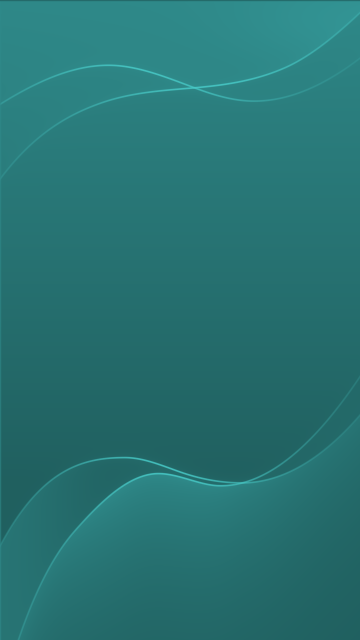
This background is drawn by a WebGL 1 fragment shader. Its source:

```glsl
precision highp float;
// Teal gradient background with crossing luminous waves at the top and bottom.
uniform vec2 u_resolution;

const vec3 DEEP = vec3(0.120, 0.360, 0.358);
const vec3 LIGHT = vec3(0.183, 0.540, 0.540);
const vec3 LINE = vec3(0.28, 0.79, 0.78);
const float LINE_WIDTH = 0.0009;
const float GLOW_WIDTH = 0.007;
const float GLOW_STRENGTH = 0.07;
const float SHEET_FALLOFF = 5.5;
const float BORDER = 0.0016;

// Cubic through two knots, each holding x, y and slope.
float hermite(float x, vec3 a, vec3 b) {
  float h = b.x - a.x;
  float t = (x - a.x) / h;
  float s = t * t * (3.0 - 2.0 * t);
  float u = 1.0 - t;
  return mix(a.y, b.y, s) + h * t * u * (u * a.z - t * b.z);
}

float spline(float x, vec3 a, vec3 b, vec3 c, vec3 d, vec3 e) {
  if (x < b.x) return hermite(x, a, b);
  if (x < c.x) return hermite(x, b, c);
  if (x < d.x) return hermite(x, c, d);
  return hermite(x, d, e);
}

// Heights of the waves: x, y = upper pair, z, w = lower pair.
vec4 waves(float x) {
  float crest = spline(x, vec3(0.0, 0.837, 0.35), vec3(0.301, 0.898, 0.0),
    vec3(0.544, 0.862, -0.21), vec3(0.706, 0.842, 0.0), vec3(1.0, 0.909, 0.43));
  float sweep = spline(x, vec3(0.0, 0.720, 0.75), vec3(0.278, 0.8385, 0.20),
    vec3(0.544, 0.863, 0.05), vec3(0.787, 0.893, 0.24), vec3(1.0, 0.980, 0.53));
  float hill = spline(x, vec3(0.0, 0.147, 1.05), vec3(0.347, 0.285, 0.0),
    vec3(0.498, 0.263, -0.20), vec3(0.671, 0.2455, 0.0), vec3(1.0, 0.3515, 0.65));
  float rise = spline(x, vec3(0.051, 0.0, 1.65), vec3(0.208, 0.1706, 0.64),
    vec3(0.440, 0.260, 0.0), vec3(0.613, 0.241, 0.0), vec3(1.0, 0.4115, 0.84));
  return vec4(crest, sweep, hill, rise);
}

// Line strength along x, brightest at its peak.
vec4 lineFade(float x) {
  vec4 offset = (x - vec4(0.40, 0.58, 0.46, 0.48)) / vec4(0.34, 0.38, 0.32, 0.33);
  return 0.12 + 0.75 * exp(-offset * offset);
}

void main() {
  vec2 uv = gl_FragCoord.xy / u_resolution;
  float pixel = 1.0 / u_resolution.y;
  float aspect = u_resolution.x / u_resolution.y;

  // Signed distances to the waves, in canvas heights.
  float stepX = 0.002;
  vec4 height = waves(uv.x);
  vec4 slope = (waves(uv.x + stepX) - waves(uv.x - stepX)) / (2.0 * stepX * aspect);
  vec4 dist = (uv.y - height) / sqrt(1.0 + slope * slope);
  vec4 above = smoothstep(-pixel, pixel, dist);

  // Vertical base gradient.
  float tone = 0.14 + 1.13 * max(uv.y - 0.3, -0.05);

  // Upper veils with a soft light in the right corner.
  vec2 veil = above.xy * exp(-max(dist.xy, 0.0) * 9.0);
  tone += 0.05 * veil.x + 0.09 * veil.y;
  vec2 corner = (uv - vec2(0.92, 0.965)) / vec2(0.30, 0.07);
  tone += 0.19 * above.y * exp(-dot(corner, corner));

  // Lower back panel, lighter on the left.
  float panelMask = 1.0 - min(above.z, above.w);
  float panelTone = 0.20 + 0.32 * (1.0 - smoothstep(0.0, 0.32, uv.x));
  panelTone += 0.08 * smoothstep(0.75, 1.0, uv.x);
  tone = mix(tone, panelTone, panelMask);

  // Lower front sheet, fading away from its upper edge.
  float sheetMask = 1.0 - max(above.z, above.w);
  float depth = max(min(height.z, height.w) - uv.y, 0.0);
  float sheetLight = mix(0.62, 0.90, smoothstep(0.05, 0.35, uv.x));
  sheetLight = mix(sheetLight, 0.52, smoothstep(0.45, 0.95, uv.x));
  float sheetTone = 0.02 + sheetLight * exp(-depth * SHEET_FALLOFF);
  tone = mix(tone, sheetTone, sheetMask);

  vec3 color = DEEP + (LIGHT - DEEP) * tone;

  // Bright lines and their halos.
  vec4 core = 1.0 - smoothstep(vec4(0.0), vec4(LINE_WIDTH + pixel), abs(dist));
  vec4 halo = GLOW_STRENGTH * exp(-abs(dist) / GLOW_WIDTH);
  vec4 glow = min(core + halo, 1.0) * lineFade(uv.x);
  float light = 1.0 - (1.0 - glow.x) * (1.0 - glow.y) * (1.0 - glow.z) * (1.0 - glow.w);
  color = mix(color, LINE, light);

  // Thin light left border and dark top border.
  float leftEdge = 1.0 - smoothstep(0.0, BORDER + pixel, uv.x * aspect);
  float topEdge = 1.0 - smoothstep(0.0, BORDER + pixel, 1.0 - uv.y);
  color = mix(color, LIGHT, 0.7 * leftEdge);
  color = mix(color, DEEP, 0.8 * topEdge);

  gl_FragColor = vec4(color, 1.0);
}
```
